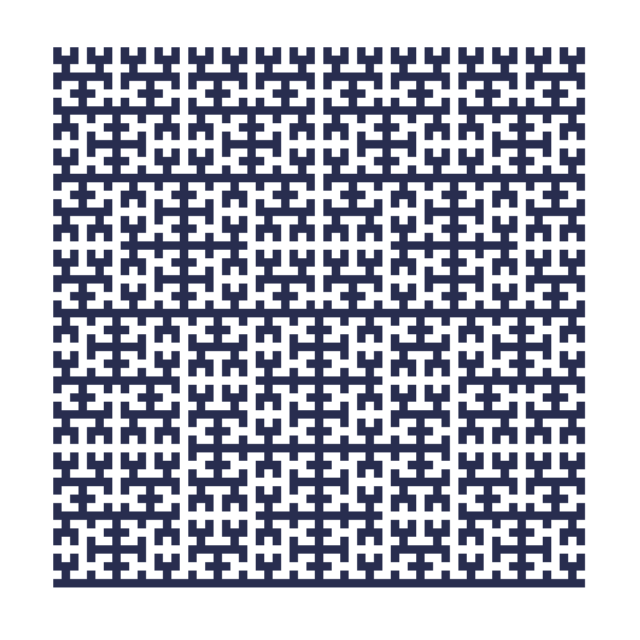
Reproduce this pattern procedurally as a WebGL 2 fragment shader.

```glsl
#version 300 es
precision highp float;
// Draws an order-6 Hilbert curve, filled on its lower side, in navy on white.

uniform vec2 u_resolution;
out vec4 outColor;

const int ORDER = 6;                          // subdivision depth of the curve
const float CELL = 0.01319;                   // one curve step, in canvas units
const vec2 CURVE_START = vec2(0.0831, 0.0953); // lower left end of the curve
const float EDGE_WIDTH = 0.0021;              // softness of the fill's edge
const vec3 PAPER = vec3(1.0);
const vec3 NAVY = vec3(0.155, 0.178, 0.310);

// 1 where a grid cell lies under the curve, 0 where it lies above.
float cellFill(ivec2 cell) {
    int lastCell = (1 << ORDER) - 2;
    if (cell.x < 0 || cell.x > lastCell || cell.y < -1 || cell.y > lastCell) return 0.0;
    if (cell.y == -1) return 1.0;             // solid base strip

    bool inked = true;
    for (int level = ORDER - 1; level >= 0; level--) {
        int quadrant = 1 << level;
        int seam = quadrant - 1;
        cell.x = min(cell.x, 2 * seam - cell.x); // left-right symmetry

        // Seams between quadrants: the crossbar and lower stem are inside.
        if (cell.y == seam) return float(inked);
        if (cell.x == seam) return float((cell.y < seam) == inked);

        // Upper quadrants keep their orientation, lower ones are transposed.
        if (cell.y > seam) {
            cell.y -= quadrant;
        } else {
            cell = cell.yx;
            inked = !inked;
        }
    }
    return float(inked);
}

// Blends the four nearest cells across a narrow band at their borders.
float softFill(vec2 gridPos, float band) {
    vec2 shifted = gridPos - 0.5;
    ivec2 base = ivec2(floor(shifted));
    vec2 blend = clamp((fract(shifted) - 0.5) / band + 0.5, 0.0, 1.0);
    float lower = mix(cellFill(base), cellFill(base + ivec2(1, 0)), blend.x);
    float upper = mix(cellFill(base + ivec2(0, 1)), cellFill(base + ivec2(1, 1)), blend.x);
    return mix(lower, upper, blend.y);
}

void main() {
    float canvasSize = min(u_resolution.x, u_resolution.y);
    vec2 uv = (gl_FragCoord.xy - 0.5 * u_resolution) / canvasSize + 0.5;

    vec2 gridPos = (uv - CURVE_START) / CELL;
    float band = min(max(EDGE_WIDTH, 1.0 / canvasSize) / CELL, 1.0);

    outColor = vec4(mix(PAPER, NAVY, softFill(gridPos, band)), 1.0);
}
```
